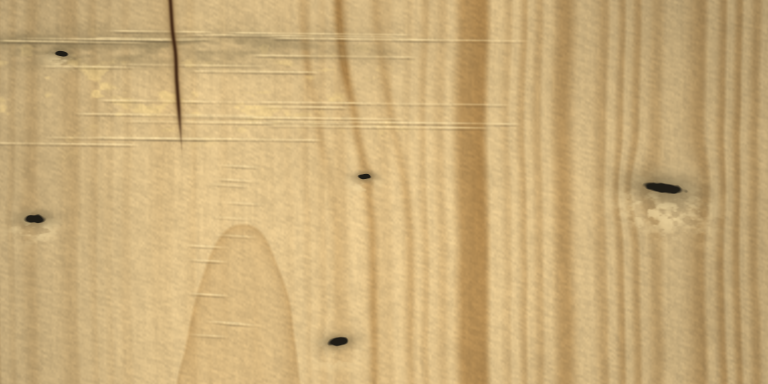
Write a Shadertoy shader that draws this texture.

```glsl
// Weathered pine board: vertical grain, a cathedral arch, small knots, a crack and saw scratches.
#define PALE_WOOD vec3(0.895, 0.775, 0.560)
#define LATE_WOOD vec3(0.690, 0.530, 0.310)
#define GREY_STAIN vec3(0.50, 0.44, 0.31)
#define KNOT_DARK vec3(0.10, 0.09, 0.07)
#define CRACK_DARK vec3(0.24, 0.14, 0.07)
#define HIGHLIGHT vec3(0.98, 0.88, 0.66)
#define RING_PERIOD 0.063
#define KNOT_COUNT 5
#define SCRATCH_COUNT 34
#define ARCH_TIP vec2(0.625, 0.415)
#define ARCH_HALF_WIDTH 0.16
#define ROUGHNESS 0.075

float hash(vec2 p) {
    return fract(sin(dot(p, vec2(127.1, 311.7))) * 43758.5453);
}

float noise(vec2 p) {
    vec2 i = floor(p), f = fract(p);
    f = f * f * (3.0 - 2.0 * f);
    return mix(mix(hash(i), hash(i + vec2(1, 0)), f.x),
               mix(hash(i + vec2(0, 1)), hash(i + vec2(1, 1)), f.x), f.y);
}

float fbm(vec2 p) {
    return 0.55 * noise(p) + 0.3 * noise(p * 2.1 + 7.3) + 0.15 * noise(p * 4.3 + 3.1);
}

// Soft bump of the given radius
float bump(float d, float radius) {
    d /= radius;
    return exp(-d * d);
}

// Knots sit in loose pairs: centre in xy, half length in z
vec3 knot(int i) {
    float odd = mod(float(i), 2.0), pair = floor(float(i) / 2.0), low = mod(pair, 2.0);
    vec2 centre = vec2(0.09 + 0.82 * pair + 0.07 * odd - 0.03 * low,
                       0.43 + 0.43 * odd - 0.36 * low + 0.04 * pair);
    return vec3(centre, (0.027 + 0.013 * pair * (pair - 1.0)) * (1.0 - 0.35 * odd));
}

// Yearly rings: slow darkening, then a quicker return to pale wood
float rings(float u) {
    float v = u / RING_PERIOD + 0.4 * sin(u * 23.0);
    float f = fract(v);
    float line = smoothstep(0.1, 0.6, f) * (1.0 - smoothstep(0.65, 0.95, f));
    return line * mix(0.4, 1.0, hash(vec2(floor(v), 4.0)));
}

// Signed distance to the arch, positive inside
float archDistance(vec2 p) {
    vec2 d = ARCH_TIP - p;
    d.x += 0.025 * (noise(p * vec2(3.0, 9.0)) - 0.5);
    float a = abs(d.x) / ARCH_HALF_WIDTH;
    float slope = 2.5 * ARCH_TIP.y / ARCH_HALF_WIDTH * pow(a, 1.5);
    return (d.y - ARCH_TIP.y * pow(a, 2.5)) / length(vec2(slope, 1.0));
}

void mainImage(out vec4 fragColor, in vec2 fragCoord) {
    vec2 p = fragCoord / iResolution.y;
    float px = 1.0 / iResolution.y;

    // Grain coordinate, wavering and pushed aside by knots
    float u = p.x + 0.018 * (noise(p * vec2(2.5, 3.0)) - 0.5) + 0.005 * (noise(p * vec2(9.0, 11.0)) - 0.5);
    for (int i = 0; i < KNOT_COUNT; i++) {
        vec3 k = knot(i);
        vec2 d = p - k.xy;
        u -= 0.6 * d.x * exp(-dot(d, d) / (k.z * k.z * 3.0));
    }

    // Straight grain: strong on the right, faint on the left
    float strength = mix(0.28, 0.85, smoothstep(1.15, 1.42, p.x));
    strength *= 1.0 - 0.8 * bump(p.x - 0.62, 0.2);
    float late = strength * rings(u);
    late += 0.75 * smoothstep(1.17, 1.205, u) * (1.0 - smoothstep(1.255, 1.28, u)) * (1.0 - 0.5 * late);
    late += 0.22 * (fbm(vec2(u * 24.0, p.y * 1.5)) - 0.45);

    // Leaning lines left of the straight grain
    float lean = 0.085 * (1.0 - smoothstep(0.4, 1.0, p.y));
    for (int i = 0; i < 3; i++) {
        float offset = 0.095 * float(i);
        float fade = i == 1 ? 0.75 : 0.32;
        late += fade * bump(u - 0.79 - offset - lean, 0.013) * (0.6 + 0.6 * noise(vec2(offset * 90.0, p.y * 6.0)));
    }

    // Cathedral arch: darker rim with a tinted inside
    float arch = archDistance(p);
    float inside = smoothstep(-0.006, 0.006, arch);
    late += inside * (0.17 + 0.33 * exp(-max(arch, 0.0) / 0.022));
    vec3 color = mix(PALE_WOOD, LATE_WOOD, clamp(late, 0.0, 1.0));

    // Uneven lighting and weathering
    float shade = 1.0 - 0.13 * (1.0 - smoothstep(0.0, 0.6, p.x)) - 0.15 * smoothstep(1.1, 2.0, p.x);
    shade -= 0.05 * smoothstep(0.6, 1.0, p.y);
    color *= shade + 0.07 * (fbm(p * vec2(4.0, 5.0)) - 0.5);

    // Grey horizontal stain and pale resin flecks
    float stain = bump(p.y - 0.875, 0.045) * (1.0 - smoothstep(0.5, 1.35, p.x));
    color = mix(color, GREY_STAIN, stain * smoothstep(0.25, 0.75, fbm(p * vec2(7.0, 28.0))) * 0.65);
    float flecks = smoothstep(0.62, 0.8, fbm(p * vec2(16.0, 24.0) + 5.0));
    color = mix(color, HIGHLIGHT * vec3(1.0, 0.97, 0.85), 0.5 * flecks * bump(p.y - 0.76, 0.12) * (1.0 - smoothstep(0.9, 1.4, p.x)));

    // Saw scratches: long ones across the top, short ones over the arch
    for (int i = 0; i < SCRATCH_COUNT; i++) {
        float n = float(i);
        bool brief = i % 3 == 0;
        vec2 r = vec2(hash(vec2(n, 1.0)), hash(vec2(n, 2.0)));
        vec2 start = brief ? vec2(0.44 + 0.14 * r.x, 0.04 + 0.58 * r.y) : vec2(0.9 * r.x - 0.1, 0.62 + 0.31 * r.y);
        float span = brief ? 0.13 : 0.25 + 0.5 * hash(vec2(n, 3.0));
        vec2 d = p - start;
        d.y += d.x * (brief ? 0.06 : 0.012);
        float along = smoothstep(0.0, 0.05, d.x) * (1.0 - smoothstep(span - 0.05, span, d.x));
        along *= 0.3 + 0.7 * noise(vec2(p.x * 12.0, n * 5.0));
        color = mix(color, HIGHLIGHT, 0.6 * along * bump(d.y, 0.0017 + 0.5 * px));
        color *= 1.0 - 0.13 * along * bump(d.y + 0.006, 0.003);
    }

    // Fibre relief
    float relief = noise(p * vec2(75.0, 130.0) + p.yx * 30.0) - 0.5;
    relief += 0.6 * (noise(p * vec2(190.0, 150.0)) - 0.5) + 0.5 * (noise(p * vec2(120.0, 14.0)) - 0.5);
    color *= 1.0 + ROUGHNESS * relief;

    // Knots with bright torn wood and a dusky halo
    for (int i = 0; i < KNOT_COUNT; i++) {
        vec3 k = knot(i);
        vec2 d = (p - k.xy) / k.z;
        d.y += 0.12 * d.x * sin(float(i) * 2.0);
        float torn = bump(length(d * vec2(0.45, 0.75) + vec2(0.0, 0.7)), 1.0) * smoothstep(0.4, 0.7, fbm(p * vec2(30.0, 45.0)));
        color = mix(color, HIGHLIGHT, 0.75 * torn);
        color = mix(color, GREY_STAIN * 0.8, 0.6 * bump(length(d * vec2(0.55, 1.3)), 1.0));
        float flat_ = k.z > 0.04 ? 4.0 : 2.4;
        float body = length(d * vec2(1.0, flat_)) + 0.3 * (noise(p * 90.0) - 0.5);
        color = mix(color, KNOT_DARK, 0.95 * (1.0 - smoothstep(0.7, 1.15, body)));
    }

    // Tapering crack from the top edge
    float crackX = p.x - 0.445 - 0.075 * (1.0 - p.y) - 0.004 * (noise(vec2(p.y * 14.0, 2.0)) - 0.5);
    float open = smoothstep(0.58, 0.74, p.y);
    color = mix(color, LATE_WOOD * 0.8, 0.5 * open * bump(crackX, 0.014));
    color = mix(color, CRACK_DARK, 0.9 * open * bump(crackX, 0.0025 + 0.003 * open));

    fragColor = vec4(clamp(color, 0.0, 1.0), 1.0);
}
```
